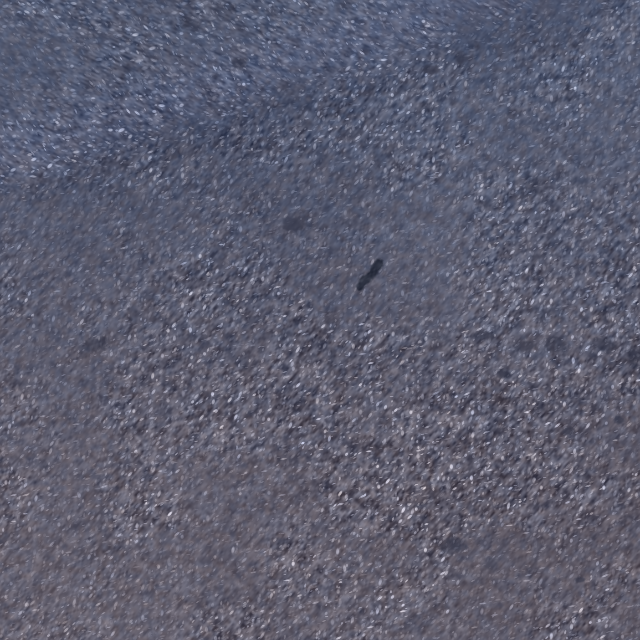
Write a WebGL 2 fragment shader that draws this texture.

```glsl
#version 300 es
precision highp float;
// Worn blue-grey asphalt with slanted pale grit, soft stains and a dark gouge.
uniform vec2 u_resolution;
out vec4 fragColor;

float hash(vec2 p) {
  return fract(sin(dot(p, vec2(127.1, 311.7))) * 43758.5453);
}

vec2 hash2(vec2 p) {
  return vec2(hash(p), hash(p + 37.3));
}

float noise(vec2 p) {
  vec2 i = floor(p), f = fract(p);
  f = f * f * (3.0 - 2.0 * f);
  float low = mix(hash(i), hash(i + vec2(1, 0)), f.x);
  float high = mix(hash(i + vec2(0, 1)), hash(i + vec2(1, 1)), f.x);
  return mix(low, high, f.y);
}

float fbm(vec2 p) {
  return 0.55 * noise(p) + 0.3 * noise(p * 2.1 + 11.0) + 0.15 * noise(p * 4.3 + 29.0);
}

// Components of v along and across a direction
vec2 turn(vec2 v, float angle) {
  float c = cos(angle), s = sin(angle);
  return vec2(c * v.x + s * v.y, c * v.y - s * v.x);
}

// Height above the slanting seam near the top
float aboveSeam(vec2 p) {
  return p.y - 0.71 - 0.33 * p.x;
}

float grainAngle(vec2 p) {
  return mix(0.85, -0.45, smoothstep(-0.05, 0.05, aboveSeam(p)));
}

// Fine streaked grain, centred on zero
float streaks(vec2 p, float angle) {
  vec2 q = turn(p, angle);
  float coarse = noise(q * vec2(90.0, 190.0)) - 0.5;
  float fine = noise(q * vec2(190.0, 330.0) + 53.0) - 0.5;
  return 0.6 * coarse + 0.5 * fine;
}

// Jittered elongated chips; share is the filled part of the cells
float chips(vec2 p, float cells, float share, float seed) {
  vec2 q = p * cells, home = floor(q);
  float light = 0.0;
  for (int y = -1; y <= 1; y++) {
    for (int x = -1; x <= 1; x++) {
      vec2 id = home + vec2(x, y);
      vec2 key = id + seed;
      vec2 centre = id + 0.15 + 0.7 * hash2(key);
      vec2 shape = hash2(key + 71.7);
      float angle = grainAngle(centre / cells) + 1.5 * (shape.x - 0.5);
      vec2 radii = vec2(mix(0.24, 0.5, shape.y), mix(0.13, 0.24, shape.x));
      float edge = length(turn(q - centre, angle) / radii);
      float strength = mix(0.28, 1.0, pow(hash(key + 19.1), 3.0));
      float filled = step(hash(key + 5.9), share);
      light = max(light, filled * strength * (1.0 - smoothstep(0.45, 1.25, edge)));
    }
  }
  return light;
}

// Soft blot with a ragged rim
float blot(vec2 p, vec2 centre, vec2 radii, float ragged) {
  float d = length((p - centre) / radii) + 1.3 * ragged;
  return 1.0 - smoothstep(0.5, 1.3, d);
}

float stains(vec2 p, float ragged) {
  float dark = 0.0;
  for (int i = 0; i < 18; i++) {
    vec2 key = vec2(float(i), 4.7);
    float size = mix(0.005, 0.017, pow(hash(key + 8.0), 1.5));
    float strength = mix(0.25, 0.7, hash(key + 15.0));
    dark = max(dark, strength * blot(p, hash2(key), size * vec2(1.2, 0.9), ragged));
  }
  // Broken row leading to the right edge
  for (int i = 0; i < 10; i++) {
    float t = float(i) / 9.0;
    vec2 jitter = hash2(vec2(float(i), 61.0)) - 0.5;
    vec2 centre = vec2(0.44 + 0.56 * t, 0.475 - 0.03 * t * t * t) + 0.02 * jitter;
    vec2 radii = mix(0.008, 0.017, t * t) * vec2(1.4, 0.8);
    dark = max(dark, mix(0.35, 0.65, t) * blot(p, centre, radii, ragged));
  }
  return dark;
}

// Slim gouge around a centre, with a wavering outline
float gouge(vec2 p, vec2 centre, float angle, float halfLength, float ragged) {
  vec2 q = turn(p - centre, angle);
  q.x -= clamp(q.x, -halfLength, halfLength);
  return 1.0 - smoothstep(0.004, 0.009, length(q) + 0.007 * ragged);
}

void main() {
  vec2 p = gl_FragCoord.xy / u_resolution.y;
  float patches = fbm(p * 9.0 + 3.0);
  float ragged = fbm(p * 85.0) - 0.5;
  float seam = aboveSeam(p) + 0.05 * (patches - 0.5);

  // Ground: warm grey below, bluer above, shaded along the seam
  vec3 colour = mix(vec3(0.366, 0.352, 0.405), vec3(0.318, 0.344, 0.432), smoothstep(0.1, 1.0, p.y));
  colour += 0.07 * (fbm(p * 4.0 + 17.0) - 0.5);
  colour -= 0.028 * exp(-pow((seam + 0.02) / 0.045, 2.0));
  colour += vec3(0.014, 0.018, 0.03) * exp(-pow((seam - 0.05) / 0.05, 2.0));

  // Grain and grit, rougher in patches
  float rough = mix(0.65, 1.4, smoothstep(0.3, 0.7, patches)) * mix(1.1, 0.8, p.y);
  float grain = mix(streaks(p, 0.85), streaks(p, -0.45), smoothstep(-0.05, 0.05, seam));
  colour += 0.25 * rough * grain;
  float grit = max(chips(p, 82.0, 0.5, 0.0), 0.75 * chips(p, 125.0, 0.55, 140.0));
  vec3 tint = mix(vec3(1.04, 1.0, 0.93), vec3(0.95, 0.99, 1.08), noise(p * 70.0));
  colour += 0.29 * rough * grit * tint;
  colour += vec3(0.03, 0.0, -0.03) * (noise(p * 110.0 + 9.0) - 0.5);

  // Stains and gouge
  colour = mix(colour, vec3(0.2, 0.21, 0.28), stains(p, ragged));
  float cut = gouge(p, vec2(0.578, 0.57), 0.86, 0.024, ragged);
  colour = mix(colour, vec3(0.15, 0.17, 0.23) + 0.15 * grain, 0.9 * cut);
  fragColor = vec4(clamp(colour, 0.0, 1.0), 1.0);
}
```
